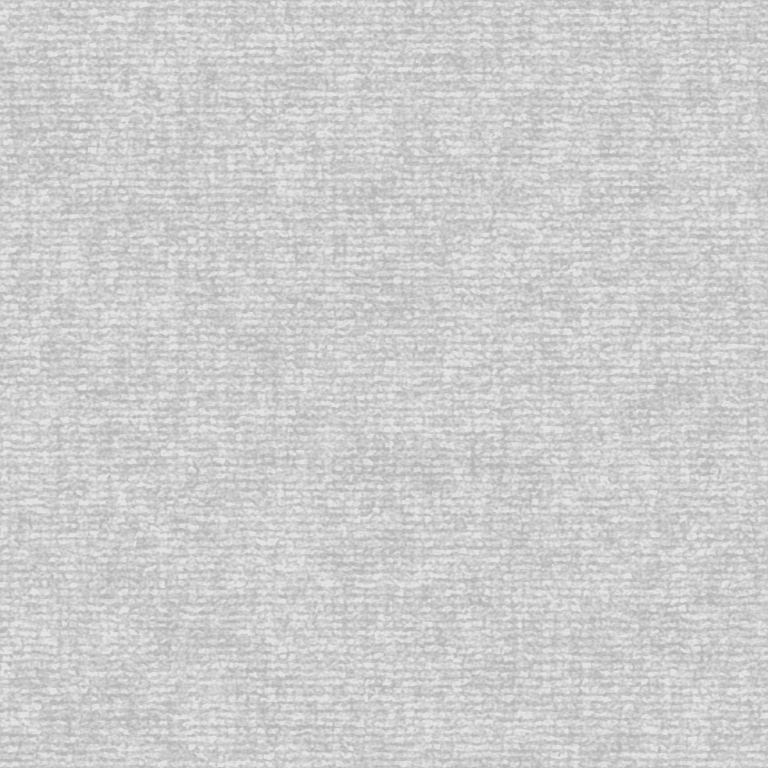
Give the GLSL for this texture, as a three.js fragment shader.

```glsl
// Pale grey woven cloth: rows of fuzzy stitches with soft streaks and patches.
varying vec2 vUv;

const vec3 SHADE = vec3(0.715, 0.715, 0.716);
const vec3 LIGHT = vec3(0.895, 0.895, 0.896);
const vec2 STITCHES = vec2(78.0, 94.0);

float hash(vec2 p) {
  vec3 q = fract(p.xyx * vec3(0.1031, 0.1030, 0.0973));
  q += dot(q, q.yzx + 33.33);
  return fract((q.x + q.y) * q.z);
}

vec2 gradient(vec2 cell) {
  float angle = 6.2832 * hash(cell);
  return vec2(cos(angle), sin(angle));
}

// Gradient noise, centred on zero.
float noise(vec2 p) {
  vec2 i = floor(p);
  vec2 f = p - i;
  vec2 w = f * f * f * (f * (f * 6.0 - 15.0) + 10.0);
  float a = dot(gradient(i), f);
  float b = dot(gradient(i + vec2(1.0, 0.0)), f - vec2(1.0, 0.0));
  float c = dot(gradient(i + vec2(0.0, 1.0)), f - vec2(0.0, 1.0));
  float d = dot(gradient(i + 1.0), f - 1.0);
  return mix(mix(a, b, w.x), mix(c, d, w.x), w.y);
}

float fbm(vec2 p) {
  float sum = 0.0;
  float amplitude = 1.0;
  for (int i = 0; i < 3; i++) {
    sum += amplitude * noise(p);
    p = p * 2.03 + 17.3;
    amplitude *= 0.6;
  }
  return sum;
}

// Bends the yarns so that rows and columns are not perfectly straight.
vec2 bendYarns(vec2 uv, vec2 count) {
  vec2 bend = vec2(noise(uv * vec2(24.0, 70.0) + 5.0),
                   noise(uv * vec2(36.0, 22.0) + 31.0));
  return uv * count + bend * vec2(0.6, 0.32);
}

// One raised stitch per cell; fuzz roughens its outline.
float stitch(vec2 p, float fuzz, float gapDepth) {
  float row = floor(p.y);
  p.x += 0.4 * (hash(vec2(row, 9.0)) - 0.5);
  vec2 cell = floor(p);
  vec2 q = fract(p) - 0.5;
  q.y += 0.16 * (hash(cell + 19.0) - 0.5);
  q = abs(q);
  float swell = 0.16 * (hash(cell + 3.0) - 0.5);
  float across = 1.0 - smoothstep(0.14, 0.42, q.y + fuzz - swell);
  float along = 1.0 - smoothstep(0.24, 0.48, q.x + fuzz - swell);
  float brightness = mix(0.6, 1.3, hash(cell + 71.0));
  return across * mix(1.0, along, gapDepth) * brightness;
}

// Uneven dye: broad patches, weft streaks and warp streaks.
float unevenDye(vec2 uv) {
  float patches = fbm(uv * vec2(7.0, 9.0) + 2.0);
  float weft = noise(uv * vec2(17.0, 85.0) + 40.0);
  float warp = noise(uv * vec2(74.0, 14.0) + 80.0);
  return 0.12 * patches + 0.27 * weft + 0.25 * warp;
}

float fibres(vec2 uv) {
  float fine = noise(uv * vec2(215.0, 250.0) + 11.0);
  float coarse = noise(uv * vec2(95.0, 150.0) + 23.0);
  return 0.52 * fine + 0.36 * coarse;
}

void main() {
  vec2 yarn = bendYarns(vUv, STITCHES);
  float fuzz = 0.34 * noise(vUv * vec2(150.0, 190.0) + 60.0);
  float gapDepth = clamp(0.6 + noise(vUv * 30.0 + 13.0), 0.1, 1.0);

  float raised = stitch(yarn, fuzz, gapDepth);
  float tone = 0.5 + 0.5 * (raised - 0.43) + unevenDye(vUv) + fibres(vUv);

  gl_FragColor = vec4(mix(SHADE, LIGHT, clamp(tone, 0.0, 1.0)), 1.0);
}
```
